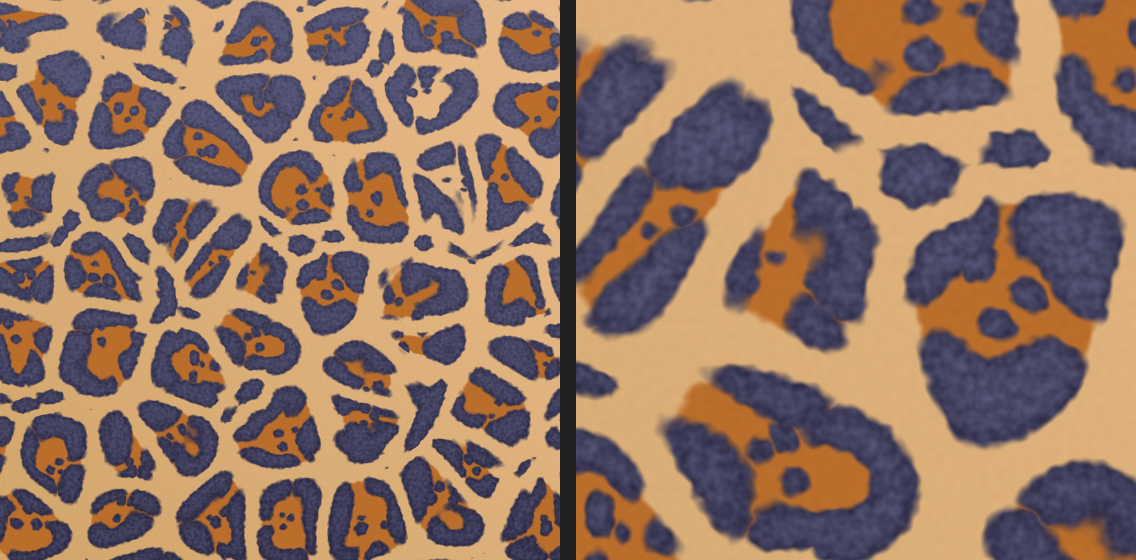
Left: the whole. Right: its middle third, enlarged.
This pattern is drawn by a Shadertoy shader. Its source:

```glsl
const float GRID = 7.0;            // rosettes across the canvas
const float JITTER = 0.82;
const float HALF_GAP = 0.0105;     // half the ground strip between rosettes
const float CORNER = 0.035;        // corner rounding
const float RING_WIDTH = 0.031;
const float FILL_INSET = 0.006;
const float BREAK_WIDTH = 0.009;
const float WARP = 0.018;
const float FUZZ = 0.0032;         // ragged outline
const float SOFTNESS = 0.0024;     // edge blur
const float HOLLOW_SHARE = 0.09;   // rosettes without a fill

const vec3 GROUND_LOW = vec3(0.82, 0.65, 0.42);
const vec3 GROUND_HIGH = vec3(0.91, 0.73, 0.54);
const vec3 FILL = vec3(0.73, 0.43, 0.17);
const vec3 INK_DARK = vec3(0.17, 0.16, 0.26);
const vec3 INK_LIGHT = vec3(0.32, 0.32, 0.45);

vec2 hash2(vec2 p) {
    vec3 h = fract(p.xyx * vec3(0.1031, 0.1030, 0.0973));
    h += dot(h, h.yzx + 33.33);
    return fract((h.xx + h.yz) * h.zy);
}

float gradientDot(vec2 cell, vec2 offset) {
    float angle = 6.2832 * hash2(cell + 71.0).x;
    return dot(vec2(cos(angle), sin(angle)), offset);
}

float gradientNoise(vec2 p) {
    vec2 i = floor(p), f = fract(p), e = vec2(1.0, 0.0);
    vec2 u = f * f * f * (f * (f * 6.0 - 15.0) + 10.0);
    return mix(mix(gradientDot(i, f), gradientDot(i + e, f - e), u.x),
               mix(gradientDot(i + e.yx, f - e.yx), gradientDot(i + 1.0, f - 1.0), u.x), u.y);
}

vec2 noise2(vec2 p) {
    return vec2(gradientNoise(p), gradientNoise(p + vec2(37.0, 91.0)));
}

float smin(float a, float b, float k) {
    float h = max(k - abs(a - b), 0.0) / k;
    return min(a, b) - 0.25 * h * h * k;
}

float smax(float a, float b, float k) { return -smin(-a, -b, k); }

vec2 cellPoint(vec2 cell) { return cell + 0.5 + JITTER * (hash2(cell + 20.0) - 0.5); }

float cover(float dist) {
    float soft = max(SOFTNESS, 0.75 / iResolution.y);
    return 1.0 - smoothstep(-soft, soft, dist);
}

// x: depth inside the rosette, y: distance to a corner spot, zw: owning cell
vec4 rosetteCell(vec2 p) {
    vec2 q = p * GRID, base = floor(q), owner = base, nearest = vec2(0.0);
    vec3 ranked = vec3(9.0);
    for (int y = -2; y <= 2; y++)
    for (int x = -2; x <= 2; x++) {
        vec2 cell = base + vec2(x, y), r = cellPoint(cell) - q;
        float d = length(r);
        if (d < ranked.x) {
            ranked = vec3(d, ranked.xy);
            nearest = r;
            owner = cell;
        } else if (d < ranked.y) ranked = vec3(ranked.x, d, ranked.y);
        else ranked.z = min(ranked.z, d);
    }
    float depth = 1.0;
    for (int y = -2; y <= 2; y++)
    for (int x = -2; x <= 2; x++) {
        vec2 cell = owner + vec2(x, y), r = cellPoint(cell) - q;
        if (cell != owner)
            depth = smin(depth, dot(0.5 * (nearest + r), normalize(r - nearest)) / GRID, CORNER);
    }
    // Small solid spots where three cells meet
    float size = min(0.06 * gradientNoise(p * 6.0 + 5.0) - 0.001, 0.019);
    float spot = 0.6 * (ranked.z - ranked.x) / GRID - size;
    depth = smin(depth - HALF_GAP, spot - 2.0 * HALF_GAP, 0.012);
    return vec4(depth, spot, owner);
}

// Broken ring and inner dots, negative inside
float rosetteInk(vec2 p, float depth, vec2 owner) {
    vec2 v = p - cellPoint(owner) / GRID;
    float width = RING_WIDTH + 0.026 * gradientNoise(p * 15.0);
    float ring = abs(depth - 0.5 * width) - 0.5 * width;
    float dots = 1.0;
    float turn = 6.2832 * hash2(owner + 3.0).x;
    for (int i = 0; i < 3; i++) {
        float k = float(i);
        vec2 h = hash2(owner * 3.0 + vec2(k * 17.0, 50.0 + k));
        float angle = turn + 2.094 * k + 1.4 * (h.x - 0.5);
        vec2 dir = vec2(cos(angle), sin(angle));
        float ray = length(v - dir * max(dot(v, dir), 0.0));
        ring = smax(ring, BREAK_WIDTH * (1.6 * h.y - 0.3) - ray, 0.016);
        vec2 toDot = v - dir.yx * mix(0.008, 0.026, h.y);
        toDot.x *= 1.0 + 0.5 * (h.x - 0.5);
        dots = min(dots, length(toDot) - mix(0.004, 0.014, h.x));
    }
    return min(ring, max(dots, -depth));
}

void mainImage(out vec4 fragColor, in vec2 fragCoord) {
    vec2 uv = fragCoord / iResolution.y;
    vec2 p = uv + WARP * noise2(uv * 9.0) + FUZZ * noise2(uv * 115.0);

    vec4 cell = rosetteCell(p);
    float ink = min(rosetteInk(p, cell.x, cell.zw), cell.y);
    float filled = step(HOLLOW_SHARE, hash2(cell.zw + 8.0).y);

    // Ground and fill, with uneven light
    vec3 color = mix(GROUND_LOW, GROUND_HIGH, clamp(0.5 * (uv.x + uv.y), 0.0, 1.0));
    color = mix(color, FILL, filled * cover(FILL_INSET - cell.x));

    // Speckled ink, paler toward the top and inside each mark
    float grain = gradientNoise(uv * 150.0) + 0.6 * gradientNoise(uv * 260.0);
    float pale = 0.08 + 0.65 * uv.y + 0.4 * smoothstep(0.0, 0.012, -ink) + 0.5 * grain;
    color = mix(color, mix(INK_DARK, INK_LIGHT, clamp(pale, 0.0, 1.15)), cover(ink));
    color += 0.015 * gradientNoise(uv * 190.0);
    fragColor = vec4(color, 1.0);
}
```
